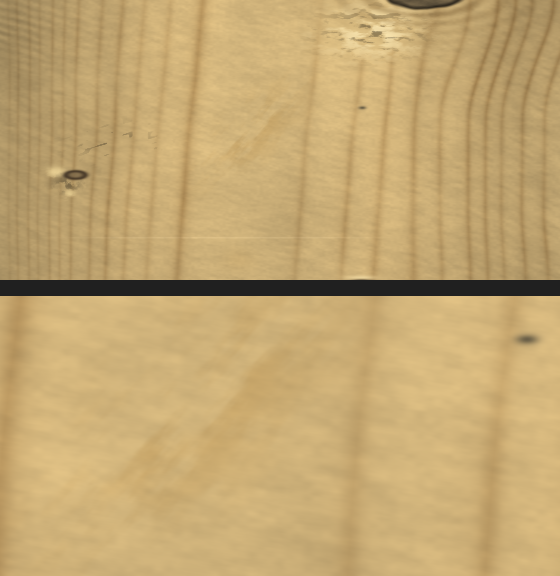
Top, the full canvas; bottom, a detail of the centre.
Write a Shadertoy shader that draws this texture.

```glsl
float hash(vec2 p) {
    return fract(sin(dot(p, vec2(127.1, 311.7))) * 43758.5453);
}

float noise(vec2 p) {
    vec2 i = floor(p), f = fract(p);
    f = f * f * (3.0 - 2.0 * f);
    return mix(mix(hash(i), hash(i + vec2(1, 0)), f.x),
               mix(hash(i + vec2(0, 1)), hash(i + vec2(1, 1)), f.x), f.y);
}

float fbm(vec2 p) {
    float sum = 0.0, amp = 0.5;
    for (int i = 0; i < 4; i++) {
        sum += amp * noise(p);
        p = p * 2.03 + 17.3;
        amp *= 0.5;
    }
    return sum / 0.9375;
}

// Soft elliptical spot, 1 at its centre
float spot(vec2 p, vec2 centre, vec2 radius) {
    vec2 q = (p - centre) / radius;
    return exp(-dot(q, q));
}

// Growth rings: position of each line at mid height
float growthRings(vec2 p) {
    const float ringX[22] = float[22](
        0.026, 0.057, 0.099, 0.135, 0.18, 0.22, 0.265, 0.34, 0.405, 0.477, 0.567,
        0.68, 1.095, 1.265, 1.38, 1.485, 1.575, 1.675, 1.737, 1.795, 1.87, 1.95);
    float lean = 0.1 * smoothstep(0.0, 0.6, p.x) * (1.0 - smoothstep(1.3, 1.55, p.x));
    float bend = 0.1 * smoothstep(1.4, 1.65, p.x) * smoothstep(0.58, 1.0, p.y);
    float u = p.x - lean * (p.y - 0.5) - bend + 0.02 * (noise(p * vec2(3.0, 4.0)) - 0.5);
    float scale = mix(0.5, 1.0, smoothstep(0.1, 0.65, u)) * mix(1.0, 0.75, smoothstep(1.4, 1.7, u));
    float dark = 0.0;
    for (int i = 0; i < 22; i++) {
        float d = (u - ringX[i]) / scale;
        float strength = 0.55 + 0.45 * hash(vec2(float(i), 3.0));
        float core = exp(-d * d / 0.00018);
        float halo = exp(-abs(d) / (d < 0.0 ? 0.032 : 0.02));
        dark += strength * (0.5 * core + 0.5 * halo);
    }
    // Broad dark band beside the widest ring, strongest at the top
    float band = u - 0.685;
    dark += 0.35 * exp(-band * band / 0.0008) * mix(0.4, 1.0, p.y);
    return dark * mix(0.6, 1.0, smoothstep(0.0, 0.6, u)) * (0.7 + 0.6 * noise(p * vec2(5.0, 7.0)));
}

void mainImage(out vec4 fragColor, in vec2 fragCoord) {
    vec2 p = fragCoord / iResolution.y;

    // Pale wood, duller toward both sides
    float cloud = fbm(p * vec2(3.0, 4.0));
    float bands = noise(vec2(p.x * 9.0 - p.y * 0.8, p.y * 1.3)) - 0.5;
    float side = 1.0 - smoothstep(0.0, 0.65, p.x) + 0.95 * smoothstep(1.35, 2.0, p.x);
    vec3 col = vec3(0.815, 0.702, 0.482) * (1.0 - 0.11 * side + 0.13 * (cloud - 0.5) + 0.05 * bands);
    col *= 1.0 - 0.09 * spot(p, vec2(0.0, 1.0), vec2(0.4, 0.3));
    col *= 1.0 + 0.07 * spot(p, vec2(1.15, 0.85), vec2(0.4, 0.25));

    // Fine fibres and slanted saw hatching
    float fibre = fbm(vec2(p.x * 22.0 + p.y * 8.0, p.y * 75.0 + p.x * 9.0)) - 0.5;
    float hatch = noise(vec2(p.x * 9.0 - p.y * 9.0, p.x * 38.0 + p.y * 62.0)) - 0.5;
    float pores = noise(p * vec2(90.0, 120.0)) - 0.5;
    col *= 1.0 + 0.1 * fibre + 0.045 * hatch * (0.4 + side) + 0.035 * pores;
    float sawMarks = sin(p.y * 210.0 + p.x * 55.0 + 4.0 * cloud);
    col *= 1.0 + 0.05 * sawMarks * spot(p, vec2(0.0, 0.92), vec2(0.25, 0.14));

    // Ring lines, fading where the surface is torn
    float torn = spot(p, vec2(1.33, 0.885), vec2(0.17, 0.08));
    float rings = growthRings(p) * (1.0 - 0.85 * torn);
    rings *= 1.0 - 0.9 * spot(p, vec2(1.3, 0.99), vec2(0.2, 0.1));
    col *= 1.0 - vec3(0.145, 0.19, 0.25) * min(rings, 1.4);

    // Brown diagonal smudges
    vec2 r = mat2(0.7, -0.7, 0.7, 0.7) * (p - vec2(0.9, 0.53));
    float smudge = spot(r, vec2(0.0), vec2(0.2, 0.08)) * smoothstep(0.35, 0.75, fbm(r * vec2(11.0, 32.0)));
    smudge += 0.8 * spot(p, vec2(0.85, 0.07), vec2(0.06, 0.04)) * cloud;
    col *= 1.0 - vec3(0.06, 0.1, 0.18) * smudge;

    // Torn bright fibres with shadowed crevices
    float tear = fbm(p * vec2(20.0, 48.0) + 5.0);
    float tearBelow = fbm((p + vec2(0.004, 0.012)) * vec2(20.0, 48.0) + 5.0);
    float raised = smoothstep(0.4, 0.7, tear + 0.15 * (torn - 0.5));
    col = mix(col, vec3(0.88, 0.77, 0.53), 0.5 * torn);
    col = mix(col, vec3(0.99, 0.91, 0.7), raised * torn);
    col *= 1.0 - 0.33 * torn * smoothstep(0.06, 0.25, tearBelow - tear);

    // Large knot cut by the top edge
    vec2 k = (p - vec2(1.515, 1.015)) / vec2(0.135, 0.047);
    float knot = length(k) + 0.12 * (noise(p * 25.0) - 0.5);
    float swirl = sin(knot * 9.0 + 2.0 * cloud) * exp(-0.9 * max(knot - 1.0, 0.0));
    float around = exp(-0.6 * max(knot - 1.0, 0.0));
    col *= 1.0 - vec3(0.12, 0.14, 0.17) * (0.7 * around + swirl) * smoothstep(1.0, 1.2, knot);
    vec3 knotCol = mix(vec3(0.24, 0.21, 0.16), vec3(0.5, 0.43, 0.31), fbm(p * vec2(18.0, 60.0)));
    knotCol *= 1.0 - 0.5 * smoothstep(0.7, 0.95, knot);
    col = mix(col, knotCol, 1.0 - smoothstep(0.9, 1.12, knot));

    // Small knot with a dark rim and a pale chipped edge
    float chip = spot(p, vec2(0.2, 0.385), vec2(0.035, 0.02)) + 0.8 * spot(p, vec2(0.25, 0.305), vec2(0.02, 0.025));
    col = mix(col, vec3(0.92, 0.82, 0.58), chip * smoothstep(0.25, 0.6, tear));
    col *= 1.0 - 0.35 * spot(p, vec2(0.24, 0.345), vec2(0.05, 0.03)) * smoothstep(0.4, 0.7, fbm(p * 45.0));
    float eye = length((p - vec2(0.27, 0.375)) / vec2(0.038, 0.015));
    float rim = exp(-pow((eye - 0.9) / 0.35, 2.0));
    col = mix(col, vec3(0.48, 0.4, 0.28), 0.8 * (1.0 - smoothstep(0.6, 1.1, eye)));
    col = mix(col, vec3(0.22, 0.17, 0.12), 0.8 * rim);

    // Scattered pits, one lone speck, and a knot tip at the bottom
    float pits = smoothstep(0.74, 0.9, noise(vec2(p.x * 45.0, p.y * 95.0 - p.x * 30.0)));
    col *= 1.0 - 0.28 * pits * spot(p, vec2(0.41, 0.49), vec2(0.13, 0.055));
    col = mix(col, vec3(0.34, 0.31, 0.24), 0.85 * spot(p, vec2(1.294, 0.615), vec2(0.014, 0.006)));
    col = mix(col, vec3(0.95, 0.86, 0.64), 0.8 * spot(p, vec2(1.29, 0.008), vec2(0.05, 0.008)));
    col = mix(col, vec3(0.3, 0.25, 0.18), spot(p, vec2(1.29, -0.003), vec2(0.035, 0.006)));

    // Faint scratch across the lower half
    float scratch = exp(-pow((p.y - 0.151) / 0.003, 2.0)) * smoothstep(0.1, 0.5, p.x) * (1.0 - smoothstep(1.1, 1.5, p.x));
    col += 0.04 * scratch;

    fragColor = vec4(col, 1.0);
}
```
